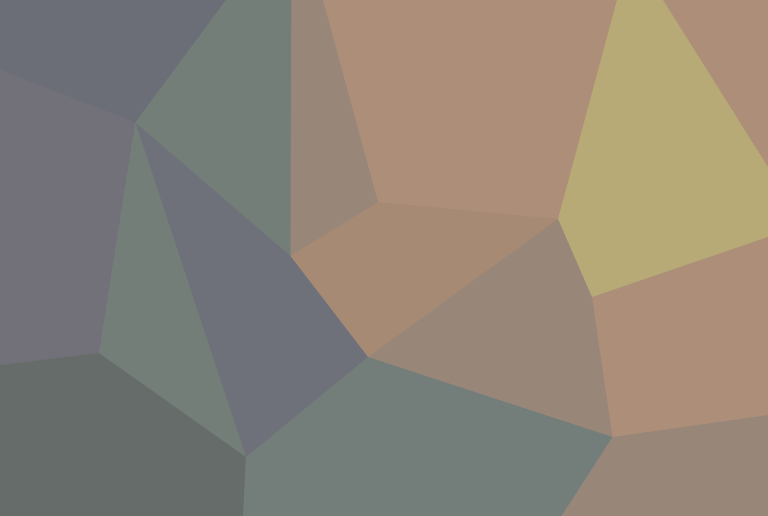
A Shadertoy shader for this background:

```glsl
// Draws a flat mosaic of large muted facets: slate, sage, taupe, salmon and olive.

#define EDGE_WIDTH 1.0                        // blend across a seam, in pixels
#define SLATE_DARK  vec3(0.420, 0.431, 0.463)
#define SLATE       vec3(0.435, 0.443, 0.478)
#define MAUVE       vec3(0.447, 0.443, 0.478)
#define MOSS        vec3(0.400, 0.424, 0.412)
#define SAGE        vec3(0.455, 0.494, 0.475)
#define TEAL        vec3(0.451, 0.490, 0.478)
#define TAUPE       vec3(0.596, 0.525, 0.475)
#define SALMON      vec3(0.678, 0.557, 0.471)
#define TAN         vec3(0.651, 0.541, 0.451)
#define OLIVE       vec3(0.718, 0.667, 0.463)

// Canvas height is 1; this is its width
const float WIDTH = 1.4884;

// Inner corners, named by the area they lie in
const vec2 hub     = vec2(0.2622, 0.7630);
const vec2 notch   = vec2(0.5630, 0.5039);
const vec2 center  = vec2(0.7132, 0.3081);
const vec2 foot    = vec2(0.4767, 0.1143);
const vec2 elbow   = vec2(0.1919, 0.3159);
const vec2 crest   = vec2(0.7326, 0.6085);
const vec2 peak    = vec2(1.0814, 0.5756);
const vec2 shelf   = vec2(1.1473, 0.4244);
const vec2 heel    = vec2(1.1870, 0.1531);

// Corners on the canvas border
const vec2 topLeft  = vec2(0.0, 1.0);
const vec2 topRight = vec2(WIDTH, 1.0);
const vec2 top1     = vec2(0.4380, 1.0);
const vec2 top2     = vec2(0.5645, 1.0);
const vec2 top3     = vec2(0.6260, 1.0);
const vec2 top4     = vec2(1.1957, 1.0);
const vec2 top5     = vec2(1.2849, 1.0);
const vec2 left1    = vec2(0.0, 0.8643);
const vec2 left2    = vec2(0.0, 0.2926);
const vec2 right1   = vec2(WIDTH, 0.6764);
const vec2 right2   = vec2(WIDTH, 0.5407);
const vec2 right3   = vec2(WIDTH, 0.1957);

// Corners beyond the canvas, where seams are extended
const vec2 farLeft  = vec2(-0.576, 0.223);
const vec2 farBelow = vec2(0.418, -1.037);
const vec2 farRight = vec2(WIDTH, -1.037);

// Signed distance to the line a-b, positive on its right side
float rightOf(vec2 p, vec2 a, vec2 b) {
    vec2 edge = normalize(b - a), d = p - a;
    return edge.y * d.x - edge.x * d.y;
}

// Adds a convex quad (clockwise corners) to the weighted colour sum
void facet(inout vec4 sum, vec2 p, vec2 a, vec2 b, vec2 c, vec2 d, vec3 color) {
    float inside = min(min(rightOf(p, a, b), rightOf(p, b, c)),
                       min(rightOf(p, c, d), rightOf(p, d, a)));
    float blend = EDGE_WIDTH / iResolution.y;
    float coverage = clamp(0.5 + inside / blend, 0.0, 1.0);
    sum += vec4(color, 1.0) * coverage;
}

void mainImage(out vec4 fragColor, in vec2 fragCoord) {
    vec2 p = fragCoord / iResolution.xy * vec2(WIDTH, 1.0);
    vec4 sum = vec4(0.0);

    // Cool facets on the left and below
    facet(sum, p, left1, topLeft, top1, hub, SLATE_DARK);
    facet(sum, p, left2, left1, hub, elbow, MAUVE);
    facet(sum, p, farLeft, elbow, foot, farBelow, MOSS);
    facet(sum, p, hub, foot, mix(foot, elbow, 0.5), elbow, SAGE);
    facet(sum, p, hub, notch, center, foot, SLATE);
    facet(sum, p, hub, top1, top2, notch, SAGE);
    facet(sum, p, foot, center, heel, farBelow, TEAL);

    // Warm facets in the middle and on the right
    facet(sum, p, notch, top2, top3, crest, TAUPE);
    facet(sum, p, crest, top3, top4, peak, SALMON);
    facet(sum, p, notch, crest, peak, center, TAN);
    facet(sum, p, center, peak, shelf, heel, TAUPE);
    facet(sum, p, top5, topRight, mix(topRight, right1, 0.5), right1, SALMON);
    facet(sum, p, shelf, right2, right3, heel, SALMON);
    facet(sum, p, farBelow, heel, right3, farRight, TAUPE);

    // Six-sided olive facet, as two quads
    facet(sum, p, peak, top4, top5, right1, OLIVE);
    facet(sum, p, peak, right1, right2, shelf, OLIVE);

    // Dividing by total coverage keeps the seams free of gaps
    fragColor = vec4(sum.rgb / max(sum.a, 1e-4), 1.0);
}
```
